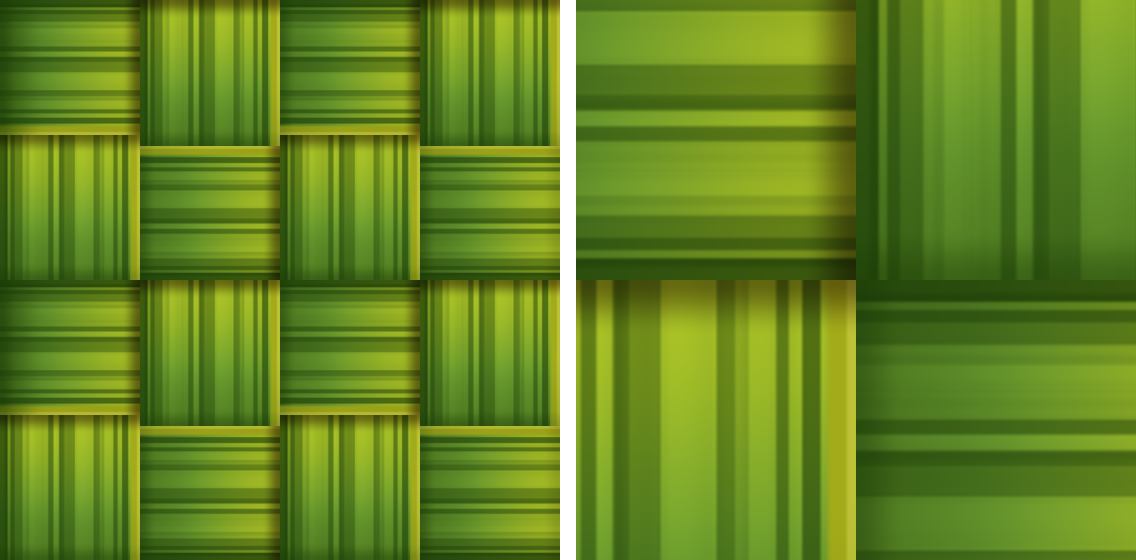
Left, the full canvas; right, a detail of the centre.
Write a three.js fragment shader that draws this pattern.

```glsl
varying vec2 vUv;

#define REPEATS 2.0
#define LEFT_SEAM 0.482
#define RIGHT_SEAM 0.521
#define BAND_SOFT 0.006
#define GRAIN 0.10
#define SHADE vec3(0.10, 0.23, 0.02)
#define LIT_NEAR vec3(0.66, 0.76, 0.15)
#define LIT_FAR vec3(0.43, 0.63, 0.19)
#define RIM vec3(0.64, 0.67, 0.10)
#define RIM_LINE vec3(0.76, 0.78, 0.24)
#define END_SHADOW vec3(0.60, 0.54, 0.42)

float hash(float n) {
  return fract(sin(n * 91.17) * 4375.85);
}

float noise(float x) {
  float i = floor(x);
  return mix(hash(i), hash(i + 1.0), smoothstep(0.0, 1.0, x - i));
}

float band(float t, float start, float end) {
  return smoothstep(start - BAND_SOFT, start + BAND_SOFT, t)
       - smoothstep(end - BAND_SOFT, end + BAND_SOFT, t);
}

// Darkness of the ribs across a strand, from its dark side to its rim
float ribs(float t) {
  float d = 0.78 * band(t, -0.1, 0.054);
  d += 0.28 * band(t, 0.054, 0.074);
  d += 0.62 * band(t, 0.074, 0.105);
  d += 0.40 * band(t, 0.105, 0.160);
  d += 0.14 * band(t, 0.160, 0.210);
  d += 0.08 * band(t, 0.270, 0.345);
  d += 0.44 * band(t, 0.345, 0.382);
  d += 0.40 * band(t, 0.420, 0.535);
  d += 0.18 * band(t, 0.425, 0.460);
  d += 0.44 * band(t, 0.668, 0.712);
  d += 0.20 * band(t, 0.712, 0.745);
  d += 0.46 * band(t, 0.810, 0.840);
  d += 0.60 * band(t, 0.872, 0.916);
  return d + GRAIN * (noise(t * 46.0) - 0.3);
}

// t runs across the strand, s along it from the lit end to the dark end
vec3 strand(float t, float s, float endShadow) {
  vec3 lit = mix(LIT_NEAR, LIT_FAR, smoothstep(0.08, 0.75, s));
  vec3 color = mix(lit, SHADE, clamp(ribs(t), 0.0, 0.9));

  // Bright folded rim
  color = mix(color, RIM, smoothstep(0.922, 0.945, t));
  color = mix(color, RIM_LINE, 0.8 * smoothstep(0.972, 0.984, t));

  // Shading where the strand dips under its neighbours
  float dip = 0.28 * smoothstep(0.5, 1.0, s) + 0.30 * smoothstep(0.88, 1.0, s);
  color = mix(color, SHADE, dip * (1.0 - 0.5 * step(0.93, t)));
  return color * mix(vec3(1.0), END_SHADOW, endShadow * (1.0 - smoothstep(0.0, 0.13, s)));
}

vec3 weave(vec2 uv) {
  vec2 q = fract(uv * REPEATS);
  float down = 1.0 - q.y;
  float x = fract(q.x * 2.0);
  bool leftColumn = q.x < 0.5;
  float seam = leftColumn ? LEFT_SEAM : RIGHT_SEAM;
  bool upper = down < seam;
  float y = upper ? down / seam : (down - seam) / (1.0 - seam);

  // Upright strands
  if (leftColumn != upper) return strand(x, y, 1.0);

  // Level strands, mirrored in every other column
  float outerRight = smoothstep(0.92, 0.97, uv.x);
  float outerLeft = 1.0 - smoothstep(0.0, 0.08, uv.x);
  vec3 color = strand(leftColumn ? y : 1.0 - y, 1.0 - x, 1.0 - 0.75 * outerRight);
  return mix(color * 0.95, SHADE, 0.45 * outerLeft);
}

void main() {
  // Four samples smooth the seams
  vec2 texel = fwidth(vUv);
  vec3 color = vec3(0.0);
  for (int i = 0; i < 4; i++) {
    vec2 corner = vec2(mod(float(i), 2.0), floor(float(i) / 2.0)) - 0.5;
    color += 0.25 * weave(clamp(vUv + 0.5 * corner * texel, 0.0, 0.9999));
  }
  gl_FragColor = vec4(color, 1.0);
}
```
